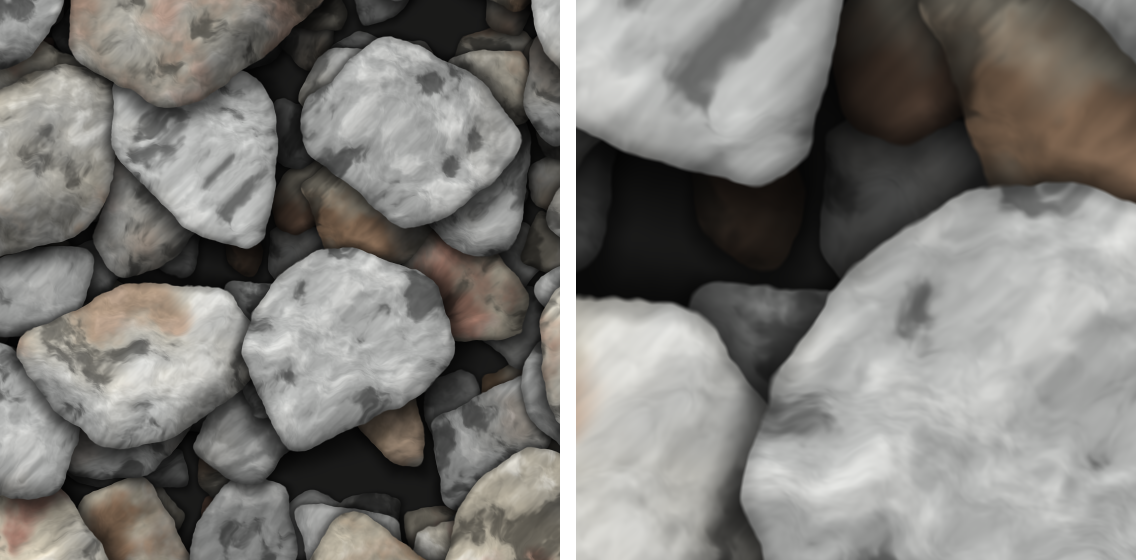
Left: the whole. Right: its middle third, enlarged.
This texture is drawn by a Shadertoy shader. Its source:

```glsl
// A heap of broken quarry stones, weathered grey and cream with rusty stains.
// Three layers of jittered cells, small to large, are painted back to front;
// each stone is a rounded polygon with bevelled facets and a contact shadow.

const vec2 LIGHT_DIR = vec2(-0.45, 0.89);

float hash(vec2 p) {
    return fract(sin(dot(p, vec2(127.1, 311.7))) * 43758.5453);
}

float noise(vec2 p) {
    vec2 i = floor(p), f = fract(p);
    f = f * f * (3.0 - 2.0 * f);
    return mix(mix(hash(i), hash(i + vec2(1, 0)), f.x),
               mix(hash(i + vec2(0, 1)), hash(i + vec2(1, 1)), f.x), f.y);
}

float fbm(vec2 p) {
    float sum = 0.0, amp = 0.5;
    for (int i = 0; i < 5; i++) {
        sum += amp * noise(p);
        p = mat2(1.6, 1.2, -1.2, 1.6) * p + 7.3;
        amp *= 0.5;
    }
    return sum;
}

// Returns the outline distance in x and the facet slope in yz.
vec3 stoneShape(vec2 p, vec2 id) {
    float size = mix(0.40, 0.60, hash(id + 3.1));
    float longAxis = 6.283 * hash(id + 5.7);
    float edgeSum = 0.0, facetSum = 1.0;
    vec2 slope = vec2(0);
    for (int i = 0; i < 7; i++) {
        vec2 key = id + float(i) * vec2(1.37, 2.91);
        float angle = (float(i) + 0.8 * hash(key + 0.4)) * 6.283 / 7.0;
        vec2 n = vec2(cos(angle), sin(angle));
        float reach = size * (0.82 + 0.3 * hash(key + 8.2));
        reach *= 1.0 + 0.22 * cos(2.0 * (angle - longAxis));
        float edge = dot(p, n) - reach;
        float bevel = 0.03 + 0.42 * size * pow(hash(key + 6.6), 3.0);
        float facet = exp(32.0 * min(edge + bevel, 1.0));
        edgeSum += exp(24.0 * edge);
        facetSum += facet;
        slope += n * facet;
    }
    return vec3(log(edgeSum) / 24.0, slope / facetSum);
}

vec3 stoneColour(vec2 uv, vec2 id, vec2 slope) {
    vec2 q = uv * 6.0 + 40.0 * vec2(hash(id + 1.9), hash(id + 2.3));
    float patches = fbm(q);
    vec2 grainPos = q * 2.6 + 2.5 * patches;
    float grain = fbm(grainPos);
    float bump = grain - fbm(grainPos + 0.16 * LIGHT_DIR);

    // Mineral body
    float warmth = hash(id + 4.4);
    vec3 grey = vec3(0.67, 0.675, 0.67), cream = vec3(0.74, 0.71, 0.64);
    vec3 col = mix(grey, cream, smoothstep(0.3, 0.9, warmth + patches - 0.5));
    col *= mix(0.84, 1.08, hash(id + 9.5)) * (0.78 + 0.46 * grain);
    col = mix(col, vec3(0.76, 0.76, 0.75), 0.5 * smoothstep(0.52, 0.68, grain));

    // Rusty or reddish stains and small dark pits
    float stain = smoothstep(0.50, 0.70, patches + 0.35 * (grain - 0.5));
    vec3 rust = mix(vec3(0.44, 0.34, 0.25), vec3(0.50, 0.35, 0.31), hash(id + 7.7));
    col = mix(col, rust * (0.6 + 0.9 * grain), 0.85 * stain * smoothstep(0.25, 0.8, warmth));
    col *= 1.0 - 0.35 * smoothstep(0.40, 0.26, grain);

    // Facet and surface light
    float light = 1.02 + 0.30 * dot(slope, LIGHT_DIR) - 0.20 * length(slope);
    return col * (light + 0.9 * bump);
}

void mainImage(out vec4 fragColor, in vec2 fragCoord) {
    vec2 uv = fragCoord / iResolution.y;
    vec2 wobble = vec2(fbm(uv * 11.0), fbm(uv * 11.0 + 31.0)) - 0.48;
    vec3 col = vec3(0.10, 0.10, 0.098);

    for (int layer = 0; layer < 3; layer++) {
        float depth = float(layer);
        float cell = 0.12 * pow(1.72, depth);
        float tone = layer == 0 ? 0.45 : layer == 1 ? 0.84 : 1.03;
        vec2 grid = uv / cell + 17.3 * depth;
        vec2 home = floor(grid);

        for (int y = -1; y <= 1; y++)
        for (int x = -1; x <= 1; x++) {
            vec2 id = home + vec2(x, y);
            vec2 key = id + 53.0 * depth;
            if (hash(key + 0.7) > 0.84) continue;

            vec2 jitter = vec2(hash(key + 11.3), hash(key + 12.9)) - 0.5;
            vec2 p = grid - id - 0.5 - 0.5 * jitter;
            vec3 shape = stoneShape(p + wobble * 0.035 / cell, key);
            float d = shape.x * cell;

            // Contact shadow, longer on the side away from the light
            float away = dot(normalize(p + 1e-4), -LIGHT_DIR);
            float spread = cell * (0.11 + 0.06 * away);
            col *= mix(0.30, 1.0, smoothstep(-0.01, spread, d));

            float cover = smoothstep(0.0015, -0.0015, d);
            if (cover > 0.0) {
                vec3 stone = tone * stoneColour(uv, key, shape.yz);
                stone *= 1.0 - 0.22 * smoothstep(-0.012, 0.0, d);
                col = mix(col, stone, cover);
            }
        }
    }
    fragColor = vec4(clamp(col, 0.0, 1.0), 1.0);
}
```
